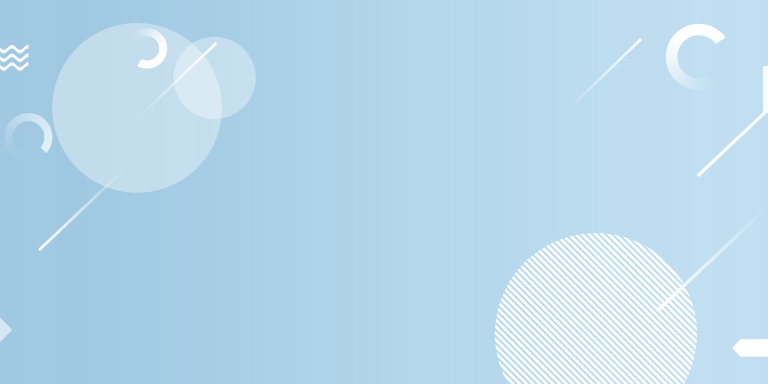
Give the GLSL for this background, as a WebGL 1 fragment shader.

```glsl
precision highp float;
uniform vec2 u_resolution;

#define SKY_LEFT vec3(0.630, 0.790, 0.884)
#define SKY_MID vec3(0.695, 0.837, 0.922)
#define SKY_RIGHT vec3(0.755, 0.873, 0.943)
#define DISC_ALPHA 0.35
#define STRIPE_PERIOD 0.0122
#define STRIPE_FILL 0.58
#define WAVE_LENGTH 0.042
#define WAVE_HEIGHT 0.0065
#define WAVE_GAP 0.0225
#define BAND_STRENGTH 0.0015
#define TAU 6.28318

float pixel;

// Coverage of a signed distance, one pixel soft
float fill(float d) {
  return clamp(0.5 - d / pixel, 0.0, 1.0);
}

float disc(vec2 p, vec2 center, float radius) {
  return fill(length(p - center) - radius);
}

// Ring that starts sharply at an angle and fades counterclockwise
float fadingRing(vec2 p, vec2 center, float radius, float halfWidth,
                 float startAngle, float fadeFrom, float fadeTo) {
  vec2 q = p - center;
  float turn = fract((atan(q.y, q.x) - startAngle) / TAU);
  float cut = clamp(turn * TAU * length(q) / pixel, 0.0, 1.0);
  float fade = 1.0 - smoothstep(fadeFrom, fadeTo, turn);
  return fill(abs(length(q) - radius) - halfWidth) * cut * fade;
}

// Straight streak, opaque at its head and dimmer toward its tail
float streak(vec2 p, vec2 head, vec2 tail, float halfWidth, float tailAlpha) {
  vec2 axis = tail - head;
  float span = length(axis);
  vec2 dir = axis / span;
  vec2 q = p - head;
  float along = dot(q, dir);
  float across = abs(dir.x * q.y - dir.y * q.x);
  float d = max(across - halfWidth, max(-along, along - span));
  return fill(d) * mix(1.0, tailAlpha, clamp(along / span, 0.0, 1.0));
}

// Diagonal hatching, filtered by the pixel size
float hatch(vec2 p) {
  float d = abs(fract((p.x + p.y) * 0.7071 / STRIPE_PERIOD) - 0.5);
  return fill((d - 0.5 * STRIPE_FILL) * STRIPE_PERIOD);
}

// Stack of three short wavy lines
float waves(vec2 p) {
  float phase = TAU * (p.x - 0.031) / WAVE_LENGTH;
  float mask = 0.0;
  for (int i = 0; i < 3; i++) {
    float y = 0.872 - float(i) * WAVE_GAP + WAVE_HEIGHT * cos(phase);
    float d = abs(p.y - y) * 0.78 - 0.0036;
    mask = max(mask, fill(max(d, p.x - 0.074)));
  }
  return mask;
}

vec3 sky(float x) {
  vec3 color = mix(SKY_LEFT, SKY_MID, smoothstep(0.15, 1.15, x));
  color = mix(color, SKY_RIGHT, smoothstep(0.85, 1.95, x));
  for (int i = 1; i <= 3; i++) {
    float k = float(i);
    color += BAND_STRENGTH * sin(x * 17.0 * k + k * k);
  }
  return color;
}

void paint(inout vec3 color, float alpha) {
  color = mix(color, vec3(1.0), alpha);
}

void main() {
  pixel = 1.0 / u_resolution.y;
  vec2 p = gl_FragCoord.xy * pixel;
  vec3 color = sky(p.x);

  // Translucent and hatched discs
  paint(color, DISC_ALPHA * disc(p, vec2(0.357, 0.719), 0.221));
  paint(color, DISC_ALPHA * disc(p, vec2(0.559, 0.797), 0.107));
  paint(color, hatch(p) * disc(p, vec2(1.552, 0.130), 0.263));

  // Open rings
  paint(color, fadingRing(p, vec2(0.383, 0.874), 0.042, 0.0105, -2.1, 0.3, 0.78));
  paint(color, 0.7 * fadingRing(p, vec2(0.074, 0.643), 0.052, 0.0105, -0.75, 0.0, 0.85));
  paint(color, fadingRing(p, vec2(1.820, 0.852), 0.071, 0.015, 0.62, 0.22, 0.8));

  // Diagonal streaks
  paint(color, streak(p, vec2(0.5635, 0.888), vec2(0.365, 0.698), 0.0033, 0.0));
  paint(color, streak(p, vec2(0.102, 0.349), vec2(0.333, 0.568), 0.0036, 0.0));
  paint(color, streak(p, vec2(1.669, 0.898), vec2(1.479, 0.714), 0.0033, 0.0));
  paint(color, streak(p, vec2(1.817, 0.542), vec2(2.010, 0.724), 0.0042, 0.85));
  paint(color, streak(p, vec2(1.716, 0.195), vec2(1.998, 0.460), 0.0045, 0.0));

  // Edge shapes: waves, diamond, bar and pointed tag
  paint(color, 0.95 * waves(p));
  paint(color, 0.55 * fill((p.x + abs(p.y - 0.141) - 0.032) * 0.7071));
  paint(color, 0.9 * fill(max(1.987 - p.x, abs(p.y - 0.767) - 0.061)));
  float rise = abs(p.y - 0.094);
  paint(color, fill(max(rise - 0.0228, (1.907 + rise * 0.92 - p.x) * 0.736)));

  gl_FragColor = vec4(color, 1.0);
}
```
